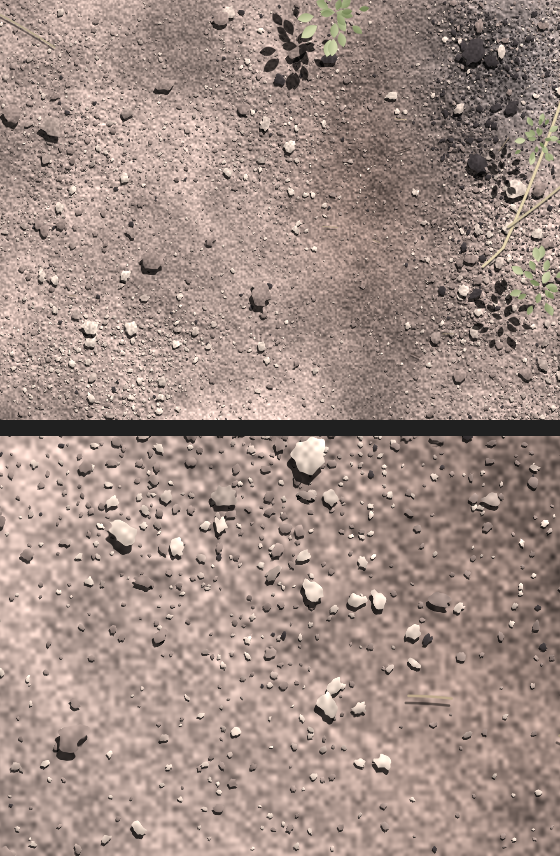
Top: the whole. Bottom: its middle third, enlarged.
A WebGL 2 fragment shader for this texture:

```glsl
#version 300 es
precision highp float;
// Sunlit dry soil strewn with grit, stones, charcoal, straw and a few green plants.
// Layered noise gives the ground relief; jittered grids scatter rough stones
// with cast shadows; short loops fan out the leaves and lay the twigs.
uniform vec2 u_resolution;
out vec4 outColor;

const vec2 SUN = vec2(0.35, 0.94);

vec3 hash(vec2 p) {
  vec3 q = fract(p.xyx * vec3(0.1031, 0.1030, 0.0973));
  q += dot(q, q.yxz + 33.33);
  return fract((q.xxy + q.yzz) * q.zyx);
}

float noise(vec2 p) {
  vec2 i = floor(p), f = fract(p);
  f *= f * (3.0 - 2.0 * f);
  return mix(mix(hash(i).x, hash(i + vec2(1, 0)).x, f.x),
             mix(hash(i + vec2(0, 1)).x, hash(i + 1.0).x, f.x), f.y);
}

float fbm(vec2 p) {
  float sum = 0.0, amp = 0.5;
  for (int i = 0; i < 4; i++) {
    sum += amp * noise(p);
    p = mat2(1.6, 1.2, -1.2, 1.6) * p + 7.3;
    amp *= 0.5;
  }
  return sum;
}

float blob(vec2 p, vec2 center, vec2 size) {
  vec2 q = (p - center) / size;
  return exp(-dot(q, q));
}

// Share of the ground that is covered with loose stones
float gritAmount(vec2 p) {
  float g = 0.13 + 0.5 * blob(p, vec2(0.14, 0.66), vec2(0.17, 0.24))
          + 0.5 * blob(p, vec2(0.63, 0.7), vec2(0.17, 0.18))
          + 0.75 * blob(p, vec2(0.3, 0.15), vec2(0.24, 0.11))
          + 0.55 * smoothstep(0.95, 1.15, p.x);
  return g * (0.3 + 1.4 * noise(p * 9.0));
}

// Slope of a noise layer towards the sun
float relief(vec2 p, float freq) {
  return noise(p * freq) - noise(p * freq + SUN * 0.7);
}

vec3 soil(vec2 p) {
  float grit = gritAmount(p);
  float brown = blob(p, vec2(0.87, 0.55), vec2(0.17, 0.32));
  float arc = abs(length((p - vec2(0.75, 0.62)) * vec2(1.0, 0.9)) - 0.29 - 0.03 * noise(p * 8.0));
  float streak = exp(-arc * arc * 900.0) * blob(p, vec2(0.5, 0.47), vec2(0.13, 0.17));
  float ash = blob(p, vec2(1.22, 0.85), vec2(0.2, 0.22));
  float tone = 0.95 * (fbm(p * 4.5) - 0.47) + 0.16 * (fbm(p * 26.0) - 0.47);
  tone += relief(p, 165.0) * (0.22 + 0.42 * grit) + relief(p, 80.0) * (0.08 + 0.35 * grit);
  tone += 0.12 * relief(p, 22.0) + 0.4 * (noise(p * 240.0) - 0.5);
  tone += 0.2 * streak - 0.2 * brown - 0.24 * ash;
  vec3 tint = mix(vec3(0.7, 0.615, 0.582), vec3(0.7, 0.597, 0.555), brown);
  return mix(tint, vec3(0.65, 0.6, 0.59), ash) * (1.0 + tone);
}

// Stretched rough outline made of six random cuts
float stoneEdge(vec2 q, float r, vec2 seed) {
  vec3 s = hash(seed + 7.0);
  vec2 axis = vec2(cos(s.x * 3.14), sin(s.x * 3.14));
  q += axis * dot(q, axis) * 0.7 * s.y;
  float d = length(q) - r;
  for (int k = 0; k < 6; k++) {
    vec3 h = hash(seed + float(k) * 17.0);
    float a = (float(k) + 0.7 * h.x) * 1.047;
    d = max(d, dot(q, vec2(cos(a), sin(a))) - r * (0.65 + 0.4 * h.y));
  }
  return d + r * 0.4 * (noise(q / r * 2.2 + seed) - 0.5);
}

void scatterStones(inout vec3 col, vec2 p, float freq, float amount) {
  float aa = 0.7 * freq / u_resolution.y;
  for (int k = 0; k < 9; k++) {
    vec2 id = floor(p * freq) + vec2(k % 3, k / 3) - 1.0;
    vec2 seed = id + freq * 3.0 + 50.0;
    vec3 h = hash(seed), m = hash(seed + 91.0);
    vec2 center = id + 0.25 + 0.5 * h.xy;
    vec2 at = center / freq;
    if (h.z > amount * gritAmount(at)) continue;
    vec2 q = p * freq - center;
    float r = 0.18 + 0.24 * m.x * m.x;
    float d = stoneEdge(q, r, seed);
    float shade = stoneEdge(q + SUN * r * 0.5, r, seed);
    col *= mix(1.0, 0.25, smoothstep(aa, -aa, shade));
    float pale = 0.32 + 0.6 * blob(at, vec2(0.3, 0.15), vec2(0.25, 0.15));
    vec3 rock = mix(vec3(0.64, 0.56, 0.53), vec3(0.96, 0.88, 0.82), smoothstep(-0.25, 0.25, pale - m.y));
    float coal = 0.04 + 0.7 * blob(at, vec2(1.18, 0.76), vec2(0.17, 0.27));
    if (m.z < coal) rock = vec3(0.27, 0.245, 0.25);
    rock *= 0.97 + 0.22 * dot(q, SUN) / r + 0.3 * (noise(p * 230.0) - 0.5) + 0.4 * (fbm(p * 50.0) - 0.47);
    col = mix(col, rock, smoothstep(aa, -aa, d));
  }
}

// Coverage in x, brightness of the topmost leaf in y
vec2 foliage(vec2 p) {
  vec3 plants[3] = vec3[3](vec3(0.8, 0.97, 0.08), vec3(1.28, 0.67, 0.05), vec3(1.29, 0.32, 0.065));
  vec2 leaf = vec2(0.0, 0.5);
  float aa = 0.8 / u_resolution.y;
  for (int n = 0; n < 3; n++) for (int k = 0; k < 24; k++) {
    vec3 h = hash(vec2(k * 7 + 3, n * 31 + 5));
    float a = float(k) * 2.4 + h.x, size = plants[n].z;
    vec2 dir = vec2(cos(a), sin(a));
    vec2 q = p - plants[n].xy - dir * size * h.y;
    q = vec2(dot(q, dir), dot(q, vec2(-dir.y, dir.x)));
    float len = size * (0.3 + 0.25 * h.z), t = clamp(q.x / len, 0.0, 1.0);
    float d = max(abs(q.y) - len * 1.1 * t * (1.0 - t), abs(q.x - 0.5 * len) - 0.5 * len);
    float cover = smoothstep(aa, -aa, d);
    leaf = vec2(max(leaf.x, cover), mix(leaf.y, h.z + 25.0 * q.y, cover));
  }
  return leaf;
}

void straw(inout vec3 col, vec2 p, vec2 a, vec2 b, float width, vec3 tint) {
  vec2 ab = b - a, side = normalize(vec2(-ab.y, ab.x));
  float aa = 0.8 / u_resolution.y;
  for (int pass = 0; pass < 2; pass++) {
    vec2 q = p - a + (pass == 0 ? SUN * 0.006 : vec2(0));
    float t = clamp(dot(q, ab) / dot(ab, ab), 0.0, 1.0);
    float d = length(q - ab * t - side * 0.05 * length(ab) * t * (1.0 - t)) - width;
    col = mix(col, pass == 0 ? col * 0.5 : tint, smoothstep(aa, -aa, d));
  }
}

void main() {
  vec2 p = gl_FragCoord.xy / u_resolution.y;
  vec3 col = soil(p);
  // Grit first, then ever larger stones
  scatterStones(col, p, 125.0, 0.7);
  scatterStones(col, p, 80.0, 0.75);
  scatterStones(col, p, 46.0, 0.6);
  scatterStones(col, p, 25.0, 0.42);
  scatterStones(col, p, 12.0, 0.4);
  // Loose twigs and long dry stalks
  for (int k = 0; k < 9; k++) {
    vec3 h = hash(vec2(k * 13 + 2, 47));
    vec2 a = vec2(1.35 * sqrt(h.x), h.y);
    straw(col, p, a, a + 0.07 * (hash(a * 99.0).xy - 0.5), 0.001, mix(vec3(0.3, 0.25, 0.23), vec3(0.85, 0.76, 0.62), h.z));
  }
  vec3 dry = vec3(0.92, 0.85, 0.7);
  straw(col, p, vec2(1.34, 0.77), vec2(1.198, 0.41), 0.0035, dry);
  straw(col, p, vec2(1.198, 0.41), vec2(1.15, 0.366), 0.003, dry);
  straw(col, p, vec2(1.34, 0.56), vec2(1.21, 0.46), 0.0028, dry * 0.9);
  straw(col, p, vec2(0.0, 0.965), vec2(0.13, 0.887), 0.002, dry * 0.8);
  // Plants and their shadows
  col *= 1.0 - 0.72 * foliage(p + vec2(0.09, 0.08)).x;
  vec2 leaf = foliage(p);
  col = mix(col, mix(vec3(0.46, 0.52, 0.34), vec3(0.83, 0.85, 0.68), clamp(leaf.y, 0.0, 1.0)), leaf.x);
  outColor = vec4(clamp(col, 0.0, 1.0), 1.0);
}
```
